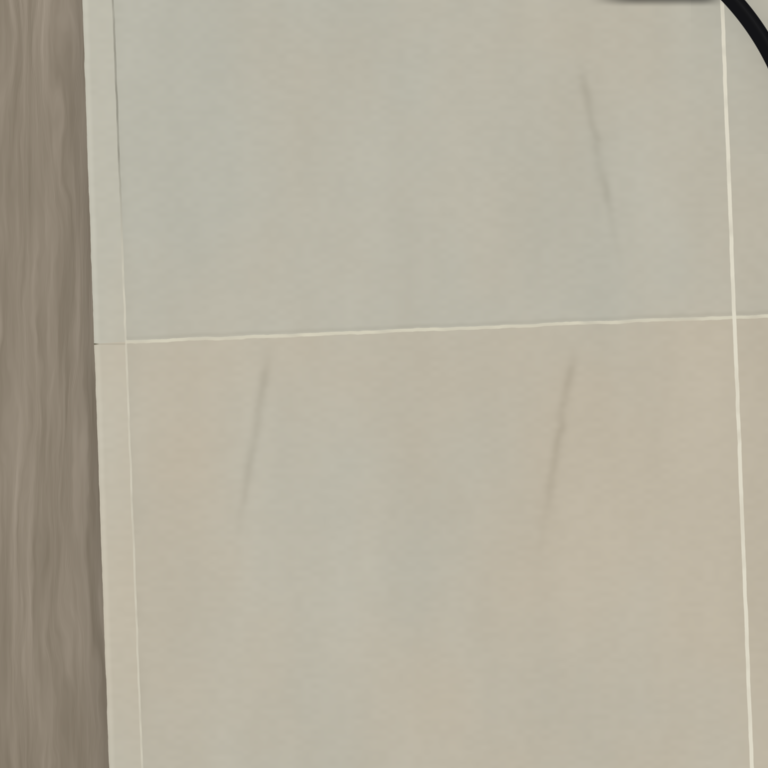
Reproduce this texture procedurally as a Shadertoy shader.

```glsl
// Pale stone floor tiles with light grout, beside a strip of brown wood grain.
// Slightly tilted lines divide the plane; layered value noise adds clouding,
// worn joints and faint slanted veins, and a dark cable crosses one corner.

float hash(vec2 p) {
    return fract(sin(dot(p, vec2(127.1, 311.7))) * 43758.5453);
}

float noise(vec2 p) {
    vec2 i = floor(p), f = fract(p);
    f = f * f * (3.0 - 2.0 * f);
    return mix(mix(hash(i), hash(i + vec2(1, 0)), f.x),
               mix(hash(i + vec2(0, 1)), hash(i + vec2(1, 1)), f.x), f.y);
}

float fbm(vec2 p) {
    float sum = 0.0, amp = 0.5;
    for (int i = 0; i < 5; i++) {
        sum += amp * noise(p);
        p = p * 2.03 + 17.3;
        amp *= 0.5;
    }
    return sum;
}

// Soft-edged band of the given half width around distance zero
float band(float d, float halfWidth, float soft) {
    return 1.0 - smoothstep(halfWidth - soft, halfWidth + soft, abs(d));
}

vec3 woodColor(vec2 uv, float edge) {
    float warp = fbm(uv * vec2(14.0, 3.0));
    float grain = fbm(vec2(uv.x * 75.0 + warp * 7.0, uv.y * 5.0));
    float fiber = noise(vec2(uv.x * 260.0 + warp * 9.0, uv.y * 14.0));
    vec3 color = mix(vec3(0.49, 0.45, 0.39), vec3(0.63, 0.585, 0.525), grain);
    color += 0.03 * (fiber - 0.5) + 0.025 * (uv.y - 0.5);
    return color * (1.0 - 0.12 * exp(edge * 45.0));
}

vec3 stoneColor(vec2 uv, float row) {
    float cloud = fbm(uv * vec2(5.0, 3.0) + 4.0);
    float warmth = 0.72 - 0.5 * row + 0.3 * (uv.x - 0.5) - 0.25 * (uv.y - 0.3);
    warmth = clamp(warmth + 1.5 * (cloud - 0.5), 0.0, 1.0);
    vec3 color = mix(vec3(0.725, 0.718, 0.665), vec3(0.745, 0.71, 0.638), warmth);
    color += 0.035 * (fbm(uv * vec2(13.0, 4.0)) - 0.5);
    return color + 0.012 * (noise(uv * vec2(90.0, 150.0)) - 0.5);
}

void mainImage(out vec4 fragColor, in vec2 fragCoord) {
    vec2 uv = fragCoord / iResolution.xy;
    float px = 1.0 / min(iResolution.x, iResolution.y);
    float soft = max(px, 0.0013);
    float wobble = 0.0016 * (fbm(uv * 45.0) - 0.5);

    // Signed distances to the tilted joints
    float woodEdge = uv.x - (0.142 - 0.035 * uv.y) + wobble;
    float stripLine = uv.x - (0.185 - 0.038 * uv.y) + wobble;
    float rightLine = uv.x - (0.979 - 0.039 * uv.y) + wobble;
    float crossLine = uv.y - (0.548 + 0.0407 * uv.x) + 2.0 * wobble;
    float inside = smoothstep(-soft, soft, stripLine);
    float row = smoothstep(-soft, soft, crossLine);

    vec3 color = stoneColor(uv, row);

    // Veins leaning one way in the lower row, the other way in the upper
    for (int i = 0; i < 3; i++) {
        float k = float(i), upper = step(1.5, k);
        float top = mix(0.555, 0.92, upper);
        float x = mix(0.352 + 0.397 * k, 0.755, upper);
        float fall = top - uv.y;
        float d = uv.x - x + mix(0.17, -0.2, upper) * fall + 4.0 * wobble;
        float reach = smoothstep(0.0, 0.04, fall) * (1.0 - smoothstep(0.12, 0.32, fall));
        color -= 0.035 * reach * exp(-d * d * 22000.0) * (0.5 + noise(uv * 28.0));
    }

    // Narrow border strip, with a pale edge and a faint seam
    color = mix(color + vec3(0.012, 0.008, 0.004), color, inside);
    color += 0.025 * band(woodEdge - 0.004, 0.003, 0.003);
    float seam = band(uv.y - 0.552, 0.001, soft) * (1.0 - inside);
    color -= seam * (0.04 + 0.3 * (1.0 - smoothstep(0.0, 0.008, woodEdge)));

    // Worn grout: dark near the top of the border, light elsewhere
    float wear = 0.5 + 0.6 * noise(uv * 60.0);
    float aged = smoothstep(0.62, 0.82, uv.y);
    vec3 borderGrout = mix(vec3(0.82, 0.80, 0.73), vec3(0.56, 0.55, 0.50), aged);
    color -= 0.035 * inside * exp(-stripLine * 110.0) * fbm(uv * 50.0);
    color = mix(color, borderGrout, band(stripLine, 0.0013, soft) * wear * 0.8);
    color -= 0.025 * band(crossLine - 0.005, 0.002, 0.003) * inside;
    color = mix(color, vec3(0.83, 0.81, 0.73), band(crossLine, 0.0021, soft) * wear * inside);
    color = mix(color, vec3(0.87, 0.85, 0.78), band(rightLine, 0.0025, soft) * min(wear + 0.2, 1.0));

    // Wood at the left
    color = mix(woodColor(uv, min(woodEdge, 0.0)), color, smoothstep(-soft, soft, woodEdge));

    // Cable arc in the upper right, with its shadow along the top
    float arc = length(uv - vec2(0.70, 0.77)) - 0.343;
    float corner = step(0.9, uv.x) * step(0.8, uv.y);
    float shade = smoothstep(0.76, 0.83, uv.x) * (1.0 - smoothstep(0.91, 0.95, uv.x));
    color *= 1.0 - 0.45 * shade * smoothstep(0.99, 1.003, uv.y);
    color *= 1.0 - 0.1 * corner * exp(-abs(arc) * 45.0);
    vec3 cable = vec3(0.08, 0.08, 0.085) + 0.05 * band(arc - 0.004, 0.001, 0.004);
    color = mix(color, cable, corner * band(arc, 0.0115, soft));

    fragColor = vec4(color, 1.0);
}
```
